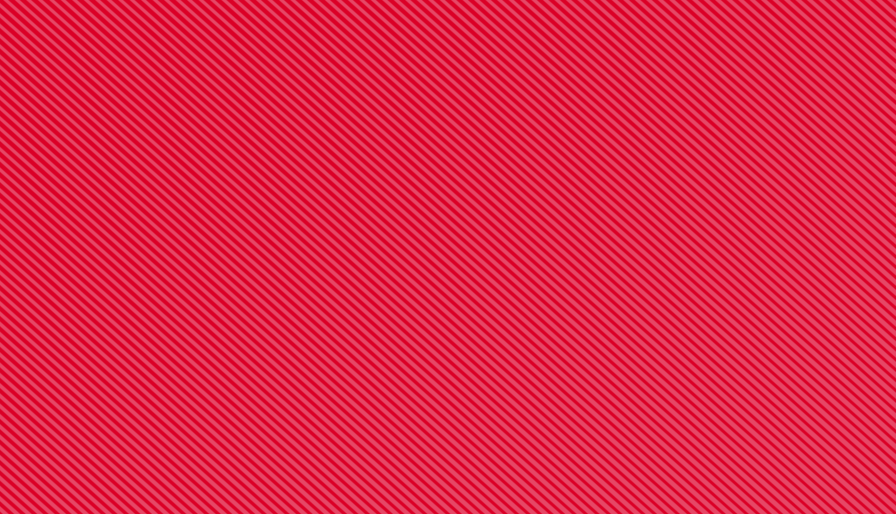
Write a Shadertoy shader that draws this pattern.

```glsl
const vec2 REPEATS = vec2(78.0, 50.0);      // stripes across and down the canvas
const vec3 BASE_RED = vec3(0.86, 0.00, 0.15);
const vec3 STRIPE_PINK = vec3(0.90, 0.28, 0.40);
const float THIN_STRIPE = 0.42;             // share of a period, upper left
const float WIDE_STRIPE = 0.62;             // share of a period, lower right
const float EDGE_SOFTNESS = 0.12;           // half width of an edge, in periods

// Coverage of a stripe centred in each period of the phase
float stripeCoverage(float phase, float width, float softness) {
    float distanceToEdge = abs(fract(phase) - 0.5) - 0.5 * width;
    return 1.0 - smoothstep(-softness, softness, distanceToEdge);
}

// Stripes widen gradually towards the lower right
float stripeWidth(vec2 uv) {
    float along = 0.5 * (uv.x + 1.0 - uv.y);
    return mix(THIN_STRIPE, WIDE_STRIPE, smoothstep(0.0, 1.0, along));
}

void mainImage(out vec4 fragColor, in vec2 fragCoord) {
    vec2 uv = fragCoord / iResolution.xy;

    // Diagonals falling to the right
    float phase = dot(uv, REPEATS);
    float pixelFootprint = length(REPEATS / iResolution.xy);
    float softness = max(EDGE_SOFTNESS, 0.5 * pixelFootprint);

    float stripe = stripeCoverage(phase, stripeWidth(uv), softness);
    fragColor = vec4(mix(BASE_RED, STRIPE_PINK, stripe), 1.0);
}
```
